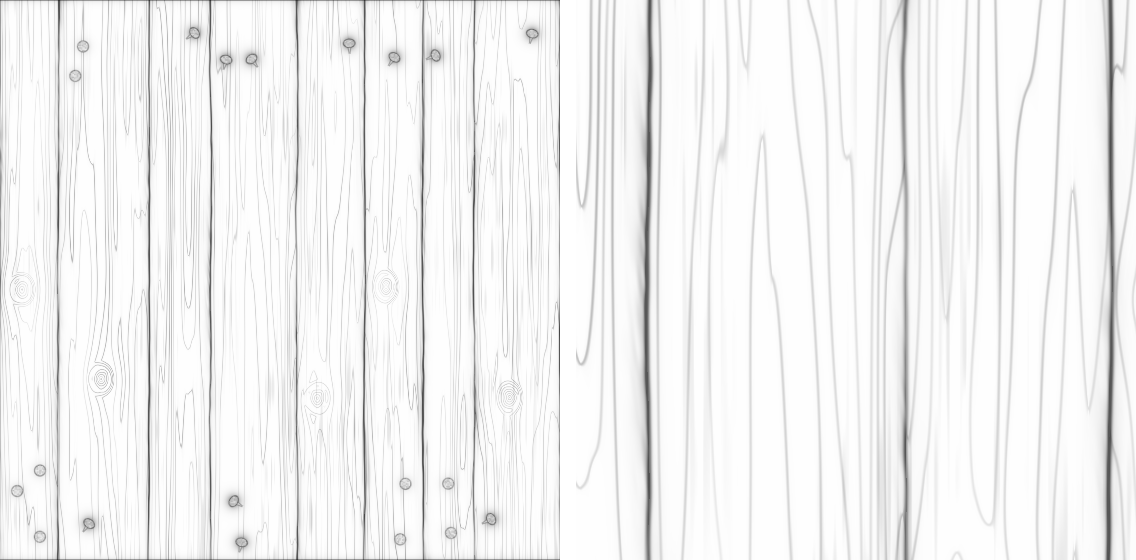
Left, the full canvas; right, a detail of the centre.
Reproduce this texture map procedurally as a WebGL 2 fragment shader.

```glsl
#version 300 es
precision highp float;
// Eight pale, pencil-drawn wooden planks with dark wavy seams, knots and nails.
// Grain lines are level lines of a noise field stretched along the planks and
// bent around the knots; nails are scattered near both plank ends by hashing.

#define GRAIN_SLOPE 46.0
#define GRAIN_SWIRL 4.2
#define LINE_HALF 0.0015
#define LINE_INK 0.19
#define SEAM_HALF 0.0015
#define SEAM_INK 0.60
#define SEAM_WAVE 0.0040
#define KNOT_SIZE vec2(0.017, 0.023)
#define KNOT_RINGS 5.6
#define NAIL_RADIUS 0.0106
#define PAPER vec3(0.998)

uniform vec2 u_resolution;
out vec4 fragColor;

const int PLANKS = 8;
const float SEAM_X[9] = float[9](0.0, 0.104, 0.266, 0.376, 0.530, 0.651, 0.755, 0.846, 1.0);
// Knot height in each plank; negative means no knot.
const float KNOT_Y[8] = float[8](0.483, 0.323, -1.0, -1.0, 0.289, 0.488, -1.0, 0.290);
// Nail counts at each plank end; negative means flat heads, positive bent nails.
const int BOTTOM_NAILS[8] = int[8](-3, 1, 0, 2, 0, -2, -2, 1);
const int TOP_NAILS[8] = int[8](0, -2, 1, 2, 1, 1, 1, 1);

float hash(vec2 p) {
    return fract(sin(dot(p, vec2(127.1, 311.7))) * 43758.5453);
}

float noise(vec2 p) {
    vec2 i = floor(p), f = fract(p);
    f = f * f * (3.0 - 2.0 * f);
    return mix(mix(hash(i), hash(i + vec2(1, 0)), f.x),
               mix(hash(i + vec2(0, 1)), hash(i + vec2(1, 1)), f.x), f.y);
}

float seamX(int i, float y) {
    float wave = noise(vec2(y * 8.0, float(i) * 7.3)) - 0.5
               + 0.3 * (noise(vec2(y * 40.0, float(i) * 3.7)) - 0.5);
    float inner = (i == 0 || i == PLANKS) ? 0.4 : 1.0;
    return SEAM_X[i] + SEAM_WAVE * inner * wave;
}

// Height field whose whole-number levels are the grain lines.
float grain(vec2 p, int plank) {
    float id = float(plank);
    float knotX = mix(SEAM_X[plank], SEAM_X[plank + 1], 0.30 + 0.22 * hash(vec2(id, 4.0)));
    vec2 toKnot = p - vec2(knotX, KNOT_Y[plank]);
    vec2 k = toKnot / KNOT_SIZE;
    float r = length(k), knotted = step(0.0, KNOT_Y[plank]);
    p.x -= knotted * 0.7 * toKnot.x * exp(-0.25 * dot(k, k));
    p.x += 0.004 * (noise(vec2(p.x * 9.0, p.y * 8.0 + id * 5.0)) - 0.5);
    vec2 s = p + vec2(id * 3.7, id * 1.9);
    float swirl = GRAIN_SWIRL * noise(s * vec2(42.0, 1.8))
                + 0.35 * GRAIN_SWIRL * noise(s * vec2(105.0, 3.2));
    float h = GRAIN_SLOPE * p.x + swirl + knotted * 3.0 * exp(-length(k / vec2(1.1, 2.2)));
    // Rings start from the mean level around the knot, so they join the grain.
    float rings = GRAIN_SLOPE * knotX + 0.7 * GRAIN_SWIRL + 3.0
                - KNOT_RINGS * r + 0.8 * noise(k * 2.0 + id);
    return mix(h, rings, knotted * (1.0 - smoothstep(0.7, 1.5, r)));
}

float grainInk(vec2 p, int plank, float pixel) {
    const vec2 e = vec2(0.0005, 0.0);
    float h = grain(p, plank);
    vec2 gradient = vec2(grain(p + e.xy, plank) - h, grain(p + e.yx, plank) - h) / e.x;
    float slope = max(length(gradient), 8.0);
    float d = abs(fract(h) - 0.5) / slope;
    float width = min(max(LINE_HALF, pixel * 0.75), 0.40 / slope);
    float line = 1.0 - smoothstep(0.0, width, d);
    float pressure = (0.45 + 0.55 * hash(vec2(floor(h), float(plank))))
                   * (0.35 + 1.1 * noise(p * vec2(40.0, 5.0) + 8.0));
    float streak = smoothstep(0.6, 0.95, noise(p * vec2(400.0, 13.0)))
                 * smoothstep(0.4, 0.75, noise(p * vec2(22.0, 4.0) + 21.0));
    return pressure * (LINE_INK * line + 0.04 * exp(-d / 0.0018)) + 0.09 * streak;
}

void drawNail(vec2 p, vec2 center, float seed, bool bent, float pixel, inout float tone) {
    float a = (seed - 0.5) * 2.4, aa = pixel / NAIL_RADIUS;
    vec2 q = mat2(cos(a), sin(a), -sin(a), cos(a)) * (p - center) / NAIL_RADIUS;
    float head = length(q * (bent ? vec2(0.95, 1.3) : vec2(1.0)));
    tone *= 1.0 - (bent ? 0.32 : 0.10) * exp(-1.7 * max(length(q) - 0.8, 0.0));
    if (bent) { // tapered shank below the head
        float t = clamp(-q.y / 1.7, 0.0, 1.0);
        float shank = max(abs(q.x) - mix(0.42, 0.12, t), max(q.y, -q.y - 1.7));
        float shankTone = mix(0.80, 0.52, smoothstep(-0.25, 0.0, shank));
        tone = mix(tone, shankTone, 1.0 - smoothstep(-aa, aa, shank));
    }
    float face = (bent ? 0.76 : 0.84) + 0.2 * (noise(p * 420.0) - 0.5);
    face -= (bent ? 0.36 : 0.30) * smoothstep(0.7, 0.98, head);
    tone = mix(tone, face, 1.0 - smoothstep(1.0 - aa, 1.0 + aa, head));
}

void main() {
    vec2 p = gl_FragCoord.xy / u_resolution;
    float pixel = 1.0 / min(u_resolution.x, u_resolution.y);

    // Seams: a thin dark core of varying weight, shaded by fibres on either side.
    int plank = 0;
    float seamInk = 0.0;
    float edgeY = min(p.y, 1.0 - p.y);
    float fibre = 0.3 + 1.1 * noise(vec2(p.x * 380.0 + p.y * 40.0, p.y * 50.0));
    for (int i = 0; i <= PLANKS; i++) {
        float d = p.x - seamX(i, p.y), id = float(i);
        if (i > 0 && i < PLANKS && d > 0.0) plank = i;
        float weight = 0.25 + 1.0 * noise(vec2(p.y * 8.0, id * 5.1));
        float side = noise(vec2(p.y * 7.0 + 3.0, id * 9.7 + step(0.0, d) * 40.0));
        float core = exp(-d * d / (SEAM_HALF * SEAM_HALF));
        float reach = 0.0036 + 0.004 * exp(-edgeY / 0.01);
        seamInk += SEAM_INK * weight * core + 0.48 * side * side * fibre * exp(-abs(d) / reach)
                 + 0.025 * exp(-abs(d) / 0.008);
    }

    // Plank ends at the top and bottom.
    float endInk = 0.34 * (1.0 - smoothstep(0.0005, 0.0030, edgeY)) + 0.10 * exp(-edgeY / 0.005);
    float tone = 1.0 - grainInk(p, plank, pixel);
    tone *= (1.0 - min(seamInk, 0.66)) * (1.0 - endInk);

    // Nails near both ends of this plank.
    for (int end = 0; end < 2; end++) {
        int count = end == 0 ? BOTTOM_NAILS[plank] : TOP_NAILS[plank];
        for (int j = 0; j < abs(count); j++) {
            vec2 key = vec2(float(plank) + 0.5, float(end * 5 + j) + 1.3);
            float x = mix(SEAM_X[plank] + 0.022, SEAM_X[plank + 1] - 0.022, hash(key));
            float drop = 0.055 * float(j) + 0.06 * hash(key + 17.0);
            float y = end == 0 ? 0.026 + drop : 0.952 - drop;
            drawNail(p, vec2(x, y), hash(key + 31.0), count > 0, pixel, tone);
        }
    }
    fragColor = vec4(PAPER * clamp(tone, 0.0, 1.0), 1.0);
}
```
